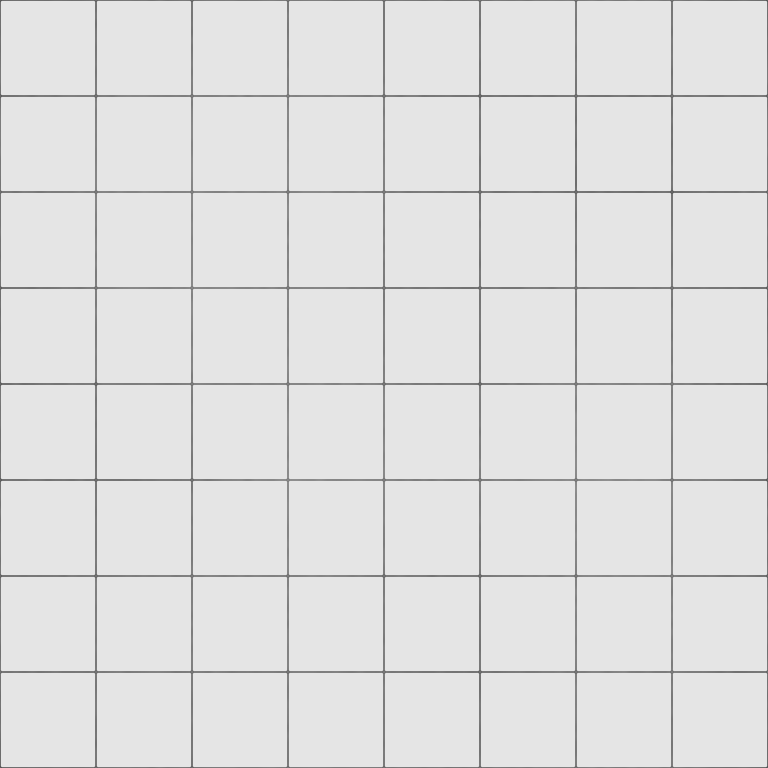
Write a WebGL 1 fragment shader that draws this pattern.

```glsl
precision highp float;

uniform vec2 u_resolution;

const float TILES = 8.0;             // repeats across and down
const float JOINT_HALF_WIDTH = 0.0086; // in tile widths
const float CORNER_RADIUS = 0.016;   // in tile widths
const float STAIN_CELLS = 5.0;       // broad grout variation across the canvas
const float GRAIN_CELLS = 96.0;      // fine grout variation across the canvas
const float STAIN_AMOUNT = 0.14;
const float GRAIN_AMOUNT = 0.05;
const float CROSSING_RADIUS = 0.03;  // in tile widths
const float CROSSING_LIFT = 0.06;
const vec3 TILE_COLOR = vec3(0.898);
const vec3 GROUT_COLOR = vec3(0.41);

float hash(vec2 p) {
  return fract(sin(dot(p, vec2(127.1, 311.7))) * 43758.5453);
}

// Value noise that wraps after a whole number of cells
float wrappedNoise(vec2 uv, float cells) {
  vec2 p = uv * cells;
  vec2 cell = floor(p);
  vec2 f = fract(p);
  f = f * f * (3.0 - 2.0 * f);
  vec2 lo = mod(cell, cells);
  vec2 hi = mod(cell + 1.0, cells);
  float bottom = mix(hash(lo), hash(vec2(hi.x, lo.y)), f.x);
  float top = mix(hash(vec2(lo.x, hi.y)), hash(hi), f.x);
  return mix(bottom, top, f.y);
}

float roundedBox(vec2 p, vec2 halfSize, float radius) {
  vec2 q = abs(p) - halfSize + radius;
  return length(max(q, 0.0)) + min(max(q.x, q.y), 0.0) - radius;
}

void main() {
  vec2 uv = gl_FragCoord.xy / u_resolution;
  float pixel = TILES / min(u_resolution.x, u_resolution.y);

  // Square tile with slightly rounded corners
  vec2 local = fract(uv * TILES) - 0.5;
  float edge = roundedBox(local, vec2(0.5 - JOINT_HALF_WIDTH), CORNER_RADIUS);
  float grout = clamp(edge / pixel + 0.5, 0.0, 1.0);

  // Uneven grout, a little paler where joints cross
  float stain = wrappedNoise(uv, STAIN_CELLS) - 0.5;
  float grain = wrappedNoise(uv, GRAIN_CELLS) - 0.5;
  float crossing = 1.0 - smoothstep(0.0, CROSSING_RADIUS, length(0.5 - abs(local)));
  vec3 groutColor = GROUT_COLOR + STAIN_AMOUNT * stain
      + GRAIN_AMOUNT * grain + CROSSING_LIFT * crossing;

  gl_FragColor = vec4(mix(TILE_COLOR, groutColor, grout), 1.0);
}
```
